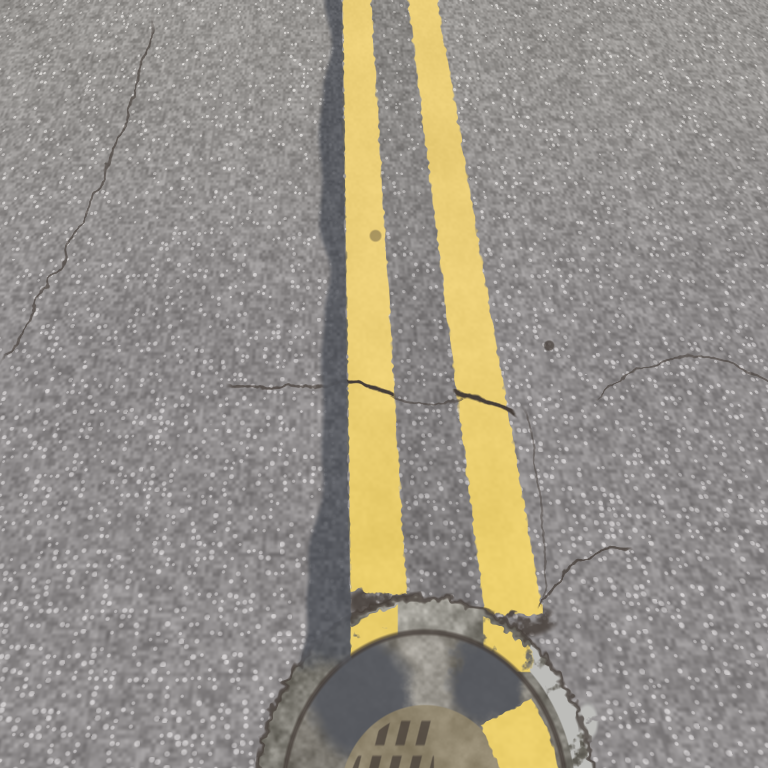
A three.js fragment shader for this texture:

```glsl
// Cracked asphalt road with a double yellow line running down to a round iron cover.
varying vec2 vUv;

const float EDGE = .0013;    // half width of smoothed edges
const float HORIZON = .815;  // vanishing point above the top
const float GRAIN = 300.;
const float CHIPS = 165.;
const vec3 ROAD_FAR = vec3(.59, .58, .568);
const vec3 ROAD_NEAR = vec3(.55, .538, .54);
const vec3 PAINT = vec3(.92, .81, .47);
const vec3 SHADOW = vec3(.33, .34, .365);
const vec3 CRACK = vec3(.27, .24, .22);
const vec3 CHALK = vec3(.74, .74, .73);
const vec2 HUB = vec2(.553, 1.042);
const vec2 RIM_R = vec2(.221, .264);
const vec2 LID_R = vec2(.185, .219);
const vec2 GRATE_R = vec2(.111, .124);

float hash(vec2 p) {
  vec3 q = fract(p.xyx * .1031);
  q += dot(q, q.yzx + 33.33);
  return fract((q.x + q.y) * q.z);
}

float noise(vec2 p) {
  vec2 i = floor(p), f = fract(p);
  f = f * f * (3. - 2. * f);
  return mix(mix(hash(i), hash(i + vec2(1, 0)), f.x),
             mix(hash(i + vec2(0, 1)), hash(i + vec2(1, 1)), f.x), f.y);
}

// Layered noise centred on zero
float fbm(vec2 p) {
  float sum = -.47, amp = .5;
  for (int i = 0; i < 4; i++) {
    sum += amp * noise(p);
    p = p * 2.03 + 17.;
    amp *= .5;
  }
  return sum;
}

float fill(float d) { return 1. - smoothstep(-EDGE, EDGE, d); }
float oval(vec2 p, vec2 r) { return (length((p - HUB) / r) - 1.) * r.x; }
float seam(float d) { return .75 * (1. - smoothstep(.001, .005, abs(d))); }

float blob(vec2 p, float x, float y, float w, float h) {
  return 1. - smoothstep(.75, 1.15, length((p - vec2(x, y)) / vec2(w, h)));
}

// Bowed crack between two ends
float crack(vec2 p, vec4 ends, float bow, float width) {
  vec2 chord = ends.zw - ends.xy, dir = normalize(chord), rel = p - ends.xy;
  float t = dot(rel, dir) / length(chord);
  float d = abs(dot(rel, vec2(-dir.y, dir.x)) - bow * 4. * t * (1. - t));
  float span = smoothstep(-.02, .04, t) * (1. - smoothstep(.96, 1.02, t));
  return span * min(1., width * 500.) * (1. - smoothstep(width * .4, width + EDGE, d));
}

// Pale stones, at most one per cell
float chips(vec2 q, float density) {
  vec2 cell = floor(q), spot = .3 + .4 * vec2(hash(cell + 5.), hash(cell + 9.));
  float size = .18 + .25 * hash(cell + 2.);
  return step(1. - density, hash(cell)) * (1. - smoothstep(size * .5, size + .12, length(fract(q) - spot)));
}

void main() {
  vec2 p = vec2(vUv.x, 1. - vUv.y);  // y runs down
  float scale = p.y + HORIZON;
  vec2 ground = vec2((p.x - .42) / scale, log(scale)) + 3.;
  float grain = .6 * noise(ground * GRAIN) + .4 * noise(ground * GRAIN * .45) - .5;
  float wear = fbm(p * 45. + 8.), jag = .004 * (noise(p * 170.) - .5);

  // Asphalt
  vec3 col = mix(ROAD_FAR, ROAD_NEAR, smoothstep(0., .5, p.y));
  col += .05 * fbm(p * 7.) + .24 * grain;
  col += .2 * chips(ground * CHIPS, mix(.12, .34, smoothstep(.1, .8, p.y)));

  // Double line with worn ends
  vec4 side = vec4(.4455, .483, .531, .569) + vec4(.0135, .0595, .125, .172) * p.y - p.x;
  col *= 1. - .08 * fill(side.y) * fill(-side.z);
  float line1 = max(max(side.x, -side.y), p.y - .772 + .02 * wear);
  float line2 = max(max(side.z, -side.w), p.y - .798 + .02 * wear);
  vec3 paint = PAINT + .07 * fbm(p * 16.) + .03 * grain;
  paint.b -= .05 * smoothstep(.3, .8, p.y);
  float grime = blob(p, .495, .785, .045, .022) + blob(p, .68, .808, .045, .022);
  col = mix(col, CRACK, .8 * grime * smoothstep(-.12, .08, wear));
  col = mix(col, paint, fill(min(line1, line2) + jag));

  // Cracks and stains
  vec2 bent = p + .018 * fbm(p * 38.);
  float dark = crack(bent, vec4(.203, .03, .005, .47), -.018, .0013);
  dark = max(dark, crack(bent, vec4(.3, .505, .455, .499), 0., .0014));
  dark = max(dark, crack(bent, vec4(.445, .499, .516, .517), -.004, .0022));
  dark = max(dark, crack(bent, vec4(.51, .517, .6, .512), .012, .0011));
  dark = max(dark, crack(bent, vec4(.59, .509, .67, .538), -.003, .0028));
  dark = max(dark, crack(bent, vec4(.775, .518, 1.01, .503), -.045, .0012));
  dark = max(dark, crack(bent, vec4(.7, .79, .82, .712), -.02, .0015));
  dark = max(dark, crack(bent, vec4(.68, .53, .705, .79), -.012, .0009));
  dark += .7 * blob(p, .715, .45, .007, .007) + .4 * blob(p, .489, .307, .008, .008);
  col = mix(col, CRACK, min(dark, 1.));

  // Rim with scraps of paint
  float rim = oval(p, RIM_R) + 2. * jag, lid = oval(p, LID_R), ring = fill(rim) * fill(-lid);
  vec3 stone = vec3(.46, .45, .42) + .3 * wear + .2 * grain + .17 * blob(p, .56, .8, .07, .04);
  col = mix(col, stone, ring);
  float scraps = fill(abs(p.x - .487) - .031) + fill(abs(p.x - .662) - .033) * fill(p.y - .875);
  col = mix(col, paint, ring * scraps * fill(rim + .008) * smoothstep(-.19, -.07, wear));
  float flakes = max(ring * fill(.69 - p.x) * fill(.835 - p.y) * fill(.012 - lid), blob(p, .765, .94, .014, .025));
  col = mix(col, CHALK, flakes * smoothstep(-.17, -.05, wear));
  col = mix(col, CRACK, seam(rim));

  // Lid, grate slots and painted corner
  vec3 iron = vec3(.48, .465, .435) + .25 * wear + .15 * grain + .11 * blob(p, .55, .89, .04, .1);
  vec2 torn = p + .03 * wear;
  iron = mix(iron, SHADOW, .9 * max(blob(torn, .472, .91, .068, .08), blob(torn, .635, .885, .052, .062)));
  float grate = oval(p, GRATE_R), slot = smoothstep(.22, .32, abs(fract((p.x + .25 * p.y) * 38.) - .5));
  slot *= smoothstep(.1, .2, abs(fract(p.y * 22.) - .5)) * fill(p.x - .565) * fill(grate + .01);
  iron = mix(iron, mix(vec3(.56, .52, .43) + .2 * wear, CRACK, .75 * slot), fill(grate));
  float corner = max(.191 + .46 * p.y - p.x, 1.2565 - .5 * p.x - p.y);
  iron = mix(iron, paint, fill(max(corner, lid + .008) + jag));
  col = mix(mix(col, iron, fill(lid)), CRACK, seam(lid));

  // Shadow along the left line
  float reach = .434 - .022 * noise(vec2(p.y * 17., 4.)) - .035 * smoothstep(.6, .85, p.y);
  float shade = smoothstep(reach - .004, reach + .005, p.x) * fill(jag - side.x);
  shade *= 1. - smoothstep(.845, .88, p.y + .03 * wear);
  gl_FragColor = vec4(mix(col, SHADOW + .1 * grain, .88 * shade), 1.);
}
```
